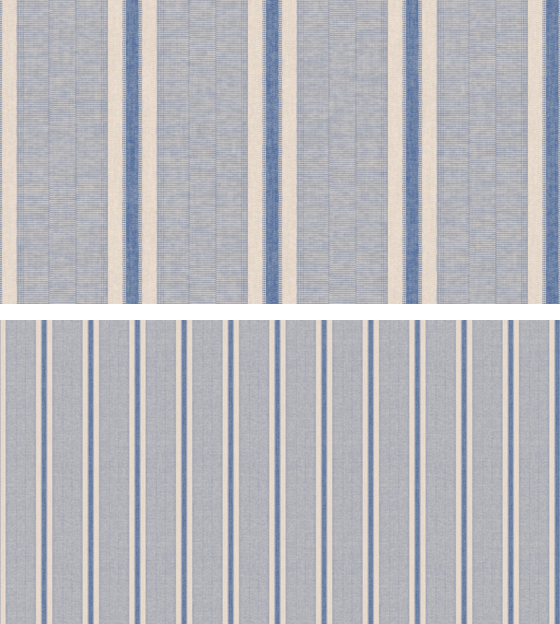
Top: one tile. Bottom: repeated 3 by 3.
A WebGL 1 fragment shader for this texture:

```glsl
precision highp float;
// Woven ticking: four repeats of a blue stripe, grey selvedges, cream bands
// and a wide grey panel of fine crosswise threads. Stripes are cut by distance
// from the blue centre line; wrapping noise gives the yarn its irregularity.

uniform vec2 u_resolution;

const float REPEATS = 4.0;
const float PERIOD = 192.0;   // stripe units in one repeat
const float ROWS = 139.0;     // crosswise threads from bottom to top
const float TAU = 6.283185;

float hash(vec2 p) {
  vec3 q = fract(vec3(p.xyx) * vec3(0.1031, 0.1030, 0.0973));
  q += dot(q, q.yzx + 33.33);
  return fract((q.x + q.y) * q.z);
}

// Value noise on a whole number of cells, so that it wraps at every border.
float tileNoise(vec2 uv, vec2 cells, float seed) {
  vec2 p = uv * cells;
  vec2 i = floor(p);
  vec2 f = fract(p);
  f = f * f * (3.0 - 2.0 * f);
  vec2 a = mod(i, cells) + seed;
  vec2 b = mod(i + 1.0, cells) + seed;
  return mix(mix(hash(a), hash(vec2(b.x, a.y)), f.x),
             mix(hash(vec2(a.x, b.y)), hash(b), f.x), f.y);
}

void main() {
  vec2 uv = gl_FragCoord.xy / u_resolution;
  float pixel = REPEATS * PERIOD / u_resolution.x;
  float soft = 0.6 * pixel;

  // Mirrored distance from the centre of the nearest blue stripe.
  float x = mod(uv.x * REPEATS * PERIOD - 181.5 + 0.5 * PERIOD, PERIOD);
  float d = abs(x - 0.5 * PERIOD);
  d += 0.5 * (tileNoise(uv, vec2(32.0, 70.0), 7.0) - 0.5);

  // Stripe masks, from the blue stripe outwards.
  float pastBlue = smoothstep(8.5 - soft, 8.5 + soft, d);
  float pastEdge = smoothstep(13.5 - soft, 13.5 + soft, d);
  float pastCream = smoothstep(33.5 - soft, 33.5 + soft, d);
  float border = pastCream * (1.0 - smoothstep(44.0 - soft, 44.0 + soft, d));
  float seam = 1.0 - smoothstep(0.4, 0.4 + pixel, abs(d - 77.5));

  // Yarn irregularity: crosswise slubs, fine grain, lengthwise streaks.
  float slub = tileNoise(uv, vec2(110.0, ROWS), 11.0) - 0.5;
  float grain = tileNoise(uv, vec2(384.0, 208.0), 23.0) - 0.5;
  float streak = tileNoise(uv, vec2(384.0, 14.0), 41.0) - 0.5;
  float drift = tileNoise(uv, vec2(8.0, 11.0), 59.0);
  float rowTone = tileNoise(uv, vec2(4.0, 90.0), 71.0) - 0.5;

  // Crosswise threads, offset by half a row in the middle panel.
  float detail = 1.0 - smoothstep(0.5, 0.9, ROWS / u_resolution.y);
  float halfRow = 0.5 * step(77.5, d);
  float weft = detail * sin(TAU * (uv.y * ROWS + halfRow));
  float warp = sin(TAU * d / 3.2) * (1.0 - smoothstep(1.6, 2.6, pixel));

  // Grey cloth: pale ground crossed by blue threads.
  float thread = 0.5 + weft * mix(0.16, 0.46, drift);
  thread += 0.55 * slub + 0.35 * grain + 0.25 * streak + 0.22 * rowTone;
  thread += border * (0.2 + 0.25 * warp) + 0.4 * seam;
  vec3 grey = mix(vec3(0.77, 0.76, 0.76), vec3(0.64, 0.655, 0.70), thread);

  // Narrow ladder of threads beside the blue stripe.
  float rung = 0.55 + 0.5 * weft + 0.4 * grain + 0.2 * warp;
  vec3 edge = mix(vec3(0.79, 0.77, 0.76), vec3(0.59, 0.62, 0.69), rung);

  float blueTone = 0.5 + 0.8 * grain + 0.6 * slub + 0.7 * streak + 0.1 * weft;
  vec3 blue = mix(vec3(0.37, 0.46, 0.625), vec3(0.49, 0.56, 0.67), blueTone);

  vec3 cream = vec3(0.90, 0.85, 0.80);
  cream += 0.035 * grain + 0.02 * streak + 0.015 * slub + 0.006 * weft;

  // Assemble the stripes.
  vec3 color = mix(blue, edge, pastBlue);
  color = mix(color, cream, pastEdge);
  color = mix(color, grey, pastCream);

  // Fine blue yarn along the outer rim of the cream bands.
  float rim = 1.0 - smoothstep(0.3, 0.3 + pixel, abs(d - 34.2));
  color = mix(color, vec3(0.60, 0.63, 0.70), 0.35 * rim);

  gl_FragColor = vec4(clamp(color, 0.0, 1.0), 1.0);
}
```
